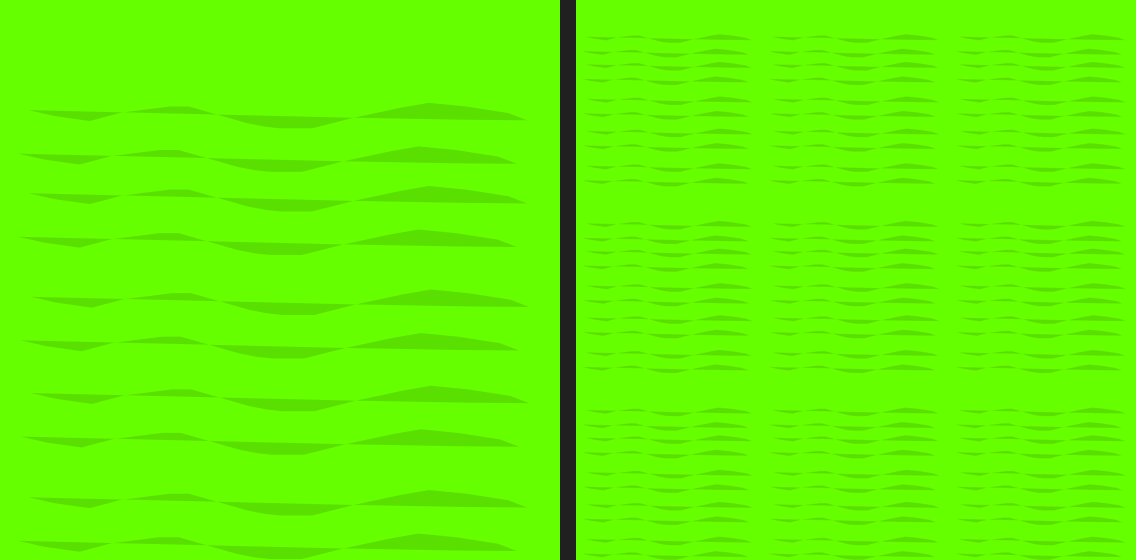
Left: one tile. Right: repeated 3 by 3.
Give the GLSL for this pattern, as a WebGL 1 fragment shader.

```glsl
precision highp float;
// Ten rows of flat dark-green ripples on bright green, set in five staggered pairs.
// Each ripple fills the gap between a bent wave and a nearly straight chord,
// both summed from linear ramps. The canvas is 768 units wide, y pointing down.

uniform vec2 u_resolution;

// Change by rise while x goes from a to b, constant elsewhere.
float ramp(float x, float a, float b, float rise) {
  return rise * clamp((x - a) / (b - a), 0.0, 1.0);
}

float chordHeight(float x) {
  return ramp(x, 0.0, 446.0, 10.5) + ramp(x, 446.0, 600.0, 2.8)
       + ramp(x, 600.0, 684.0, 0.7);
}

float waveHeight(float x) {
  // first dip and low crest
  float y = ramp(x, 0.0, 35.0, 8.0) + ramp(x, 35.0, 84.0, 7.0)
          + ramp(x, 84.0, 127.0, -11.5) + ramp(x, 127.0, 194.0, -8.5);
  // wide trough
  y += ramp(x, 220.0, 300.0, 23.0) + ramp(x, 300.0, 324.0, 4.7)
     + ramp(x, 324.0, 345.0, 2.3) + ramp(x, 389.0, 446.0, -14.5);
  // tall crest and its tail
  y += ramp(x, 446.0, 510.0, -13.7) + ramp(x, 510.0, 549.0, -6.8)
     + ramp(x, 549.0, 600.0, 5.0) + ramp(x, 600.0, 658.0, 9.0)
     + ramp(x, 658.0, 684.0, 10.0);
  return y;
}

// Share of a pixel lying between the wave and the chord.
float ripple(vec2 p, float pixel) {
  float wave = waveHeight(p.x);
  float chord = chordHeight(p.x);
  float below = clamp((max(wave, chord) - p.y) / pixel + 0.5, 0.0, 1.0);
  float above = clamp((min(wave, chord) - p.y) / pixel + 0.5, 0.0, 1.0);
  return below - above;
}

void main() {
  vec2 p = gl_FragCoord.xy / u_resolution * 768.0;
  p.y = 768.0 - p.y;
  float pixel = 768.0 / u_resolution.y;

  float cover = 0.0;
  for (int i = 0; i < 10; i++) {
    float pair = floor(float(i) * 0.5 + 0.01);
    float second = float(i) - 2.0 * pair;
    // uneven spacing between pairs; the middle two pairs sit slightly right
    float top = 151.0 + 114.0 * step(0.5, pair) + 142.0 * step(1.5, pair)
              + 132.0 * step(2.5, pair) + 143.0 * step(3.5, pair);
    float left = 39.0 + 3.0 * step(1.5, pair) * step(pair, 3.5);
    vec2 q = p - vec2(left - 14.0 * second, top + 59.7 * second);
    q.y = mod(q.y + 384.0, 768.0) - 384.0; // wrap vertically
    cover = max(cover, ripple(q, pixel));
  }

  vec3 color = mix(vec3(0.4, 1.0, 0.0), vec3(0.353, 0.88, 0.0), cover);
  gl_FragColor = vec4(color, 1.0);
}
```
